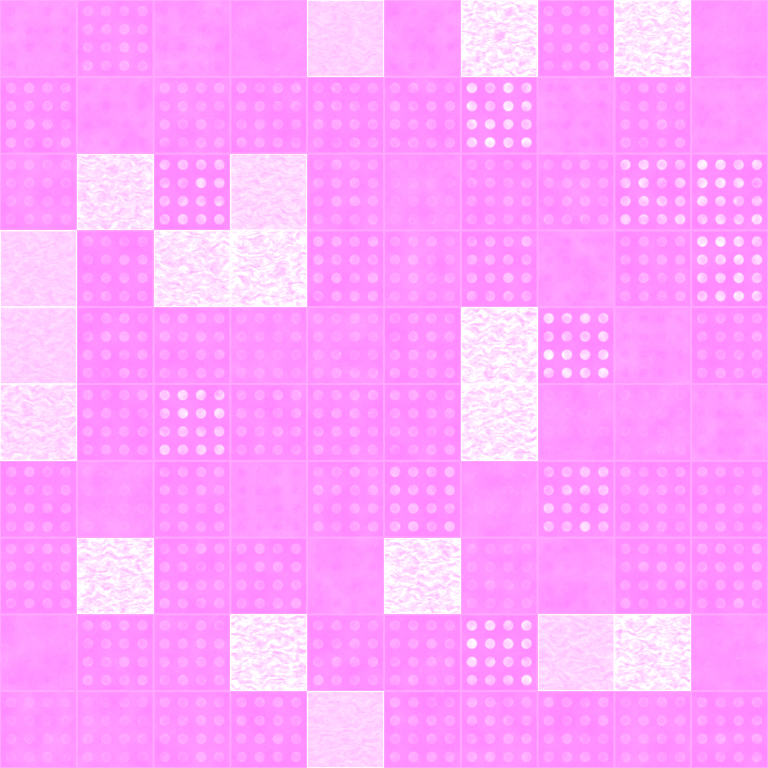
A Shadertoy shader for this pattern:

```glsl
// A ten by ten wall of pink tiles, each stamped with four by four round studs.
// A shuffled rank per tile sets its wear: scrubbed white, faded studs or bright studs.
// Stretched gradient noise supplies the mottling, scratches and scrub marks.

const float TILES = 10.0;          // tiles across the canvas
const float DOTS = 4.0;            // studs across a tile
const float DOT_PITCH = 0.237;     // in tile widths, as are the sizes below
const float DOT_RADIUS = 0.067;
const float RIM_WIDTH = 0.011;
const float SEAM_WIDTH = 0.014;
const int RANKS = 101;             // prime, so that cubing shuffles the tiles
const int SCRUBBED = 18;           // ranks below this are scrubbed white
const float DEEP_PINK = 0.552;     // green level of fresh paint
const float FADED_PINK = 0.602;    // green level of worn paint

vec2 hash2(vec2 p) {
    vec3 h = fract(p.xyx * vec3(0.1031, 0.1030, 0.0973));
    h += dot(h, h.yzx + 33.33);
    return fract((h.xx + h.yz) * h.zy);
}

float cornerSlope(vec2 cell, vec2 offset, vec2 f) {
    float angle = 6.2832 * hash2(cell + offset).x;
    return dot(vec2(cos(angle), sin(angle)), f - offset);
}

float gradientNoise(vec2 p) {
    vec2 i = floor(p), f = fract(p);
    vec2 u = f * f * f * (f * (f * 6.0 - 15.0) + 10.0);
    float low = mix(cornerSlope(i, vec2(0, 0), f), cornerSlope(i, vec2(1, 0), f), u.x);
    float high = mix(cornerSlope(i, vec2(0, 1), f), cornerSlope(i, vec2(1, 1), f), u.x);
    return 1.4 * mix(low, high, u.y);
}

float fbm(vec2 p) {
    float sum = 0.0, amplitude = 0.7;
    for (int i = 0; i < 4; i++) {
        sum += amplitude * gradientNoise(p);
        p = mat2(1.6, 1.2, -1.2, 1.6) * p + 7.3;
        amplitude *= 0.5;
    }
    return sum;
}

// Thin curved hairlines along the zero crossings of the noise
float scratches(vec2 p) {
    float line = abs(gradientNoise(p + 0.6 * gradientNoise(p * 0.7)));
    return (1.0 - smoothstep(0.0, 0.09, line)) * smoothstep(-0.1, 0.4, gradientNoise(p * 0.6 + 19.0));
}

int tileRank(vec2 tile) {
    int n = (int(tile.x) + int(TILES) * int(tile.y)) % RANKS;
    return (n * n * n + 40) % RANKS;
}

// Rubbed surface: mostly sideways streaks with pink flecks left between
float scrubbedLevel(vec2 p, float edge, float strength) {
    vec2 warped = p + 0.07 * vec2(gradientNoise(p * 6.0), gradientNoise(p * 6.0 + 31.0));
    float streaks = fbm(warped * vec2(7.0, 18.0));
    float grain = gradientNoise(p * vec2(21.0, 29.0));
    float level = mix(0.81, 0.905, strength);
    level += mix(0.09, 0.24, strength) * (streaks + 0.35 * grain);
    level += 0.09 * strength * (1.0 - smoothstep(0.0, 0.12, edge)) * (0.5 + streaks);
    return clamp(level, 0.7, 1.0);
}

// Painted surface with studs; freshness runs from worn to bright
float studdedLevel(vec2 f, vec2 p, vec2 tile, float freshness, float pixel) {
    float mottle = fbm(p * 2.7);
    float worn = 1.0 - smoothstep(0.0, 0.6, freshness);
    float level = mix(DEEP_PINK, FADED_PINK, worn);
    level += mix(0.045, 0.065, worn) * mottle;
    level += 0.025 * scratches(p * 6.0) + 0.012 * gradientNoise(p * 24.0);

    // Nearest stud
    vec2 grid = (f - 0.5) / DOT_PITCH + 0.5 * DOTS;
    vec2 dotId = clamp(floor(grid), 0.0, DOTS - 1.0);
    float d = length((grid - dotId - 0.5) * DOT_PITCH) - DOT_RADIUS;
    float fill = 1.0 - smoothstep(-pixel, pixel, d);
    float rim = 1.0 - smoothstep(RIM_WIDTH - pixel, RIM_WIDTH + pixel, abs(d + RIM_WIDTH));

    // Stud paint, with uneven rubbing
    float contrast = -0.035 + 0.125 * smoothstep(0.05, 0.45, freshness);
    contrast += 0.2 * smoothstep(0.82, 0.96, freshness);
    float uneven = 0.9 + 0.45 * gradientNoise(p * 9.0) + 0.25 * mottle;
    uneven += 0.4 * (hash2(tile * DOTS + dotId + 0.5).x - 0.5);
    float scuff = 0.05 * scratches(p * 11.0 + 5.0);
    level += fill * (contrast * uneven + scuff);
    level += rim * 0.022 * (0.7 + gradientNoise(p * 7.0));
    return clamp(level, 0.52, 1.0);
}

void mainImage(out vec4 fragColor, in vec2 fragCoord) {
    vec2 position = fragCoord / iResolution.y * TILES;
    float pixel = TILES / iResolution.y;
    vec2 tile = floor(position), f = position - tile;
    vec2 random = hash2(tile + 11.7);
    vec2 p = f + floor(random * 60.0) * 3.0;   // own noise patch per tile
    vec2 margin = min(f, 1.0 - f);
    float edge = min(margin.x, margin.y);
    float seam = 1.0 - smoothstep(SEAM_WIDTH - 0.5 * pixel, SEAM_WIDTH + 0.5 * pixel, edge);

    int rank = tileRank(tile);
    float level;
    if (rank < SCRUBBED) {
        float strength = smoothstep(0.1, 0.6, float(rank) / float(SCRUBBED));
        level = mix(scrubbedLevel(p, edge, strength), 0.985, 0.85 * seam);
    } else {
        float freshness = float(rank - SCRUBBED) / float(RANKS - SCRUBBED);
        level = studdedLevel(f, p, tile, freshness, pixel);
        level = mix(level, 0.67 + 0.04 * gradientNoise(p * 8.0), 0.8 * seam);
    }
    fragColor = vec4(1.0, level, 1.0, 1.0);
}
```
